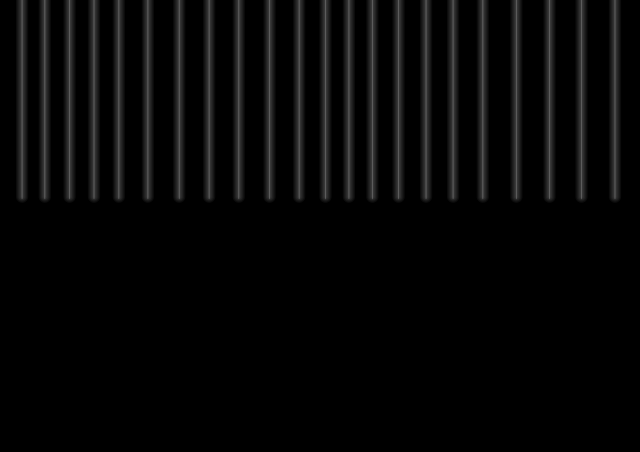
Write a Shadertoy shader that draws this pattern.

```glsl
// A row of unevenly spaced grey rods hanging from the top edge on black.
// Each rod is a stack of translucent round-ended strokes around a thin bright
// core; a short sine series bends the even spacing into drifting gaps.

#define ROD_COUNT 22
#define GLOW_LAYERS 5
#define FIRST_X 0.0345
#define ROW_SPAN 0.9264
#define GLOW_RADIUS 0.0095
#define GLOW_END 0.3073
#define CORE_END 0.3112
#define CORE_HALF_WIDTH 0.0006
#define LAYER_GREY 0.046
#define CORE_GREY 0.17

const float PI = 3.14159265;

// Horizontal place of a rod, t running from 0 (first) to 1 (last).
float rodX(float t) {
    vec4 slowDrift = vec4(0.02496, -0.0046, 0.01241, 0.00279);
    vec4 fineDrift = vec4(-0.00199, -0.00109, 0.00113, 0.00063);
    float drift = dot(slowDrift, sin(PI * t * vec4(1.0, 2.0, 3.0, 4.0)))
                + dot(fineDrift, sin(PI * t * vec4(5.0, 9.0, 11.0, 13.0)));
    return FIRST_X + ROW_SPAN * t - drift;
}

// Antialiased coverage of a signed distance.
float coverage(float dist, float pixel) {
    return clamp(0.5 - dist / pixel, 0.0, 1.0);
}

// Nested strokes with round lower ends.
float rodGlow(vec2 p, float pixel) {
    float dist = length(vec2(p.x, max(p.y - GLOW_END, 0.0)));
    float grey = 0.0;
    for (int i = 1; i <= GLOW_LAYERS; i++) {
        float radius = GLOW_RADIUS * float(i) / float(GLOW_LAYERS);
        grey += LAYER_GREY * coverage(dist - radius, pixel);
    }
    return grey;
}

// Thin line with a flat lower end, kept true in brightness below one pixel.
float rodCore(vec2 p, float pixel) {
    float across = coverage(p.x - CORE_HALF_WIDTH, pixel)
                 - coverage(p.x + CORE_HALF_WIDTH, pixel);
    return CORE_GREY * across * coverage(p.y - CORE_END, pixel);
}

void mainImage(out vec4 fragColor, in vec2 fragCoord) {
    // Units of canvas width, y measured down from the top edge.
    float pixel = 1.0 / iResolution.x;
    vec2 p = vec2(fragCoord.x, iResolution.y - fragCoord.y) * pixel;

    float grey = 0.0;
    for (int i = 0; i < ROD_COUNT; i++) {
        float t = float(i) / float(ROD_COUNT - 1);
        vec2 local = vec2(p.x - rodX(t), p.y);
        grey = max(grey, rodGlow(local, pixel) + rodCore(local, pixel));
    }
    fragColor = vec4(vec3(grey), 1.0);
}
```
